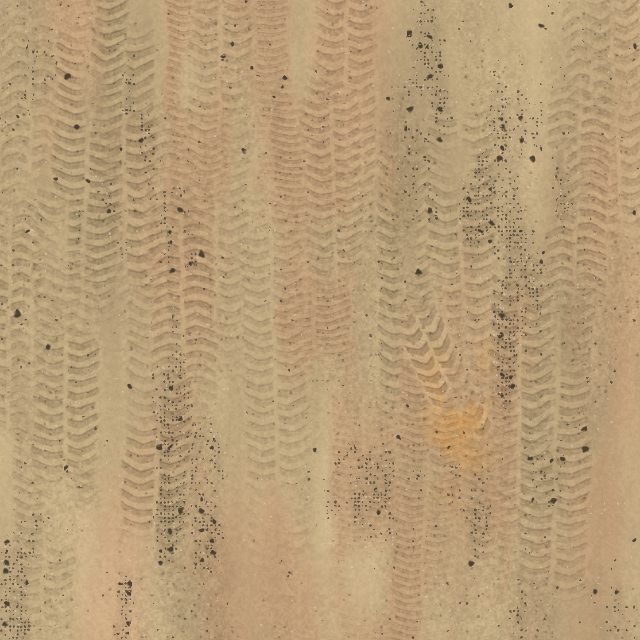
This texture is drawn by a Shadertoy shader. Its source:

```glsl
const vec3 DARK_SOIL = vec3(0.49, 0.40, 0.29);
const vec3 PALE_SAND = vec3(0.82, 0.71, 0.545);
const vec3 DEBRIS = vec3(0.23, 0.20, 0.16);
const vec3 CHALK = vec3(0.86, 0.80, 0.70);
const vec3 ROSY_SHIFT = vec3(0.025, -0.012, -0.008);
const vec3 OCHRE_SHIFT = vec3(0.06, 0.0, -0.08);
const int TRACK_COUNT = 28;
const float LUG_PITCH = 0.0215;
const float RIPPLE_PITCH = 0.0125;
const float TRACK_HALF_WIDTH = 0.054;
const float LUG_DEPTH = 0.25;
const float SHADOW_DEPTH = 0.22;
const float GRAIN_CONTRAST = 0.36;

float hash(vec2 p) {
    vec3 q = fract(p.xyx * 0.1031);
    q += dot(q, q.yzx + 33.33);
    return fract((q.x + q.y) * q.z);
}

float noise(vec2 p) {
    vec2 cell = floor(p), f = fract(p);
    f = f * f * (3.0 - 2.0 * f);
    float low = mix(hash(cell), hash(cell + vec2(1, 0)), f.x);
    float high = mix(hash(cell + vec2(0, 1)), hash(cell + vec2(1, 1)), f.x);
    return mix(low, high, f.y);
}

float fbm(vec2 p) {
    float sum = 0.0, gain = 0.533;
    for (int i = 0; i < 4; i++) {
        sum += gain * noise(p);
        p = mat2(1.6, 1.2, -1.2, 1.6) * p + 17.3;
        gain *= 0.5;
    }
    return sum;
}

// Ragged scattered spots, one candidate per grid cell
float specks(vec2 p, float grid, float density, float radius) {
    vec2 q = p * grid + 0.3 * (vec2(noise(p * grid * 2.6), noise(p * grid * 2.6 + 40.0)) - 0.5);
    vec2 cell = floor(q);
    vec2 center = 0.35 + 0.3 * vec2(hash(cell + 7.1), hash(cell + 19.7));
    float size = radius * mix(0.5, 1.0, hash(cell + 53.3));
    float spot = 1.0 - smoothstep(size * 0.55, size * 1.2, length(fract(q) - center));
    return spot * step(hash(cell + 91.9), density);
}

// Returns track coverage, lug coverage and lug shadow
vec3 tireTrack(vec2 p, vec2 center, float tilt, vec2 halfSize, float pitch, float bendDir) {
    float c = cos(tilt), s = sin(tilt);
    vec2 q = mat2(c, -s, s, c) * (p - center);
    float across = abs(q.x) / halfSize.x;
    float along = abs(q.y) / halfSize.y;
    if (across > 1.25 || along > 1.3) return vec3(0);

    float ragged = noise(p * 85.0) - 0.5;
    float wear = noise(p * vec2(19.0, 9.0) + center * 60.0);
    float cover = (1.0 - smoothstep(0.85, 1.2, across + 0.25 * ragged))
                * (1.0 - smoothstep(0.7, 1.15, along + 0.4 * (wear - 0.5)))
                * smoothstep(0.08, 0.55, wear);

    // Bent lugs, staggered between the two halves
    float bend = sqrt((across - 0.42) * (across - 0.42) + 0.012) * 1.15 + 0.25 * across;
    float phase = q.y / pitch + 0.5 * step(0.0, q.x) - bendDir * bend;
    float f = fract(phase + 0.16 * ragged) - 0.5;
    float span = smoothstep(0.03, 0.10, across) * (1.0 - smoothstep(0.86, 0.98, across + 0.15 * ragged));
    float lug = span * (1.0 - smoothstep(0.2, 0.32, abs(f)));
    float shadow = span * (1.0 - smoothstep(0.03, 0.13, abs(f - 0.24)));
    return vec3(cover, lug, shadow);
}

void mainImage(out vec4 fragColor, in vec2 fragCoord) {
    vec2 uv = fragCoord / iResolution.y;
    vec2 p = uv + 0.006 * (vec2(noise(uv * 24.0), noise(uv * 24.0 + 31.0)) - 0.5);

    // Ground with vertical drag streaks
    float streak = fbm(p * vec2(17.0, 1.6) + 3.0);
    float patches = fbm(p * vec2(6.0, 4.0) + 11.0);
    float rough = smoothstep(0.3, 0.62, fbm(p * vec2(13.0, 4.0) + 23.0));
    float tone = 0.80 + 0.42 * (streak - 0.5) + 0.35 * (patches - 0.5) - 0.05 * rough;
    float rosy = smoothstep(0.42, 0.7, fbm(p * vec2(7.0, 2.0) + 47.0));

    // Overlapping tracks; every fifth one is finely rippled
    for (int i = 0; i < TRACK_COUNT; i++) {
        float id = float(i);
        vec2 seed = vec2(id, id * 3.7 + 5.0);
        bool ripple = i % 5 == 2;
        vec2 center = vec2(fract(id * 0.618 + 0.07), hash(seed));
        vec2 halfSize = vec2(TRACK_HALF_WIDTH * mix(0.8, 1.1, hash(seed + 2.0)), mix(0.17, 0.36, hash(seed + 4.0)));
        float tilt = 0.09 * (hash(seed + 6.0) - 0.5);
        float pitch = ripple ? RIPPLE_PITCH : LUG_PITCH * mix(0.9, 1.1, hash(seed + 8.0));
        float bendDir = hash(seed + 10.0) < 0.7 ? 1.0 : -1.0;
        vec3 track = tireTrack(p, center, tilt, halfSize, pitch, bendDir);
        float strength = mix(0.45, 1.1, hash(seed + 12.0)) * (ripple ? 0.7 : 1.0);
        float bed = mix(tone, ripple ? 0.72 : 0.86, 0.6);
        float pressed = bed - strength * (LUG_DEPTH * track.y + SHADOW_DEPTH * track.z);
        tone = mix(tone, pressed, track.x);
        rough = mix(rough, 0.25 + 0.75 * track.y, track.x * 0.7);
        rosy = mix(rosy, ripple ? 0.9 : rosy, track.x);
    }

    // One slanted turning track
    vec3 turn = tireTrack(p, vec2(0.69, 0.42), 0.46, vec2(0.036, 0.13), LUG_PITCH * 1.1, 1.0);
    tone = mix(tone, 0.87 - 0.34 * turn.y - 0.25 * turn.z, turn.x);

    // Sand grain and small pits
    float grain = 0.55 * noise(uv * 370.0) + 0.45 * noise(uv * vec2(190.0, 150.0) + 9.0) - 0.5;
    tone += GRAIN_CONTRAST * grain * mix(0.55, 1.25, rough);
    float pits = specks(uv, 120.0, 0.16 * rough, 0.32);
    tone -= 0.38 * pits;

    vec3 color = mix(DARK_SOIL, PALE_SAND, clamp(tone, -0.25, 1.06));
    color += ROSY_SHIFT * (rosy - 0.35);
    float ochre = (1.0 - smoothstep(0.02, 0.13, length((uv - vec2(0.715, 0.36)) * vec2(1.6, 0.65))))
                * smoothstep(0.35, 0.7, fbm(uv * 18.0));
    color += OCHRE_SHIFT * ochre;

    // Debris gathered in vertical clusters, with stray clods and pale chips
    float cluster = smoothstep(0.57, 0.74, fbm(uv * vec2(15.0, 4.5) + 71.0));
    float grit = specks(uv, 165.0, 0.02 * rough + 0.5 * cluster, 0.38);
    float clods = specks(uv + 0.37, 62.0, 0.012 + 0.16 * cluster, 0.34);
    float chips = specks(uv + 0.71, 190.0, 0.012 + 0.09 * cluster, 0.35);
    color = mix(color, color * 0.9, cluster * 0.6);
    color = mix(color, DEBRIS, max(0.65 * grit, 0.85 * clods));
    color = mix(color, CHALK, 0.6 * chips);
    fragColor = vec4(color, 1.0);
}
```
